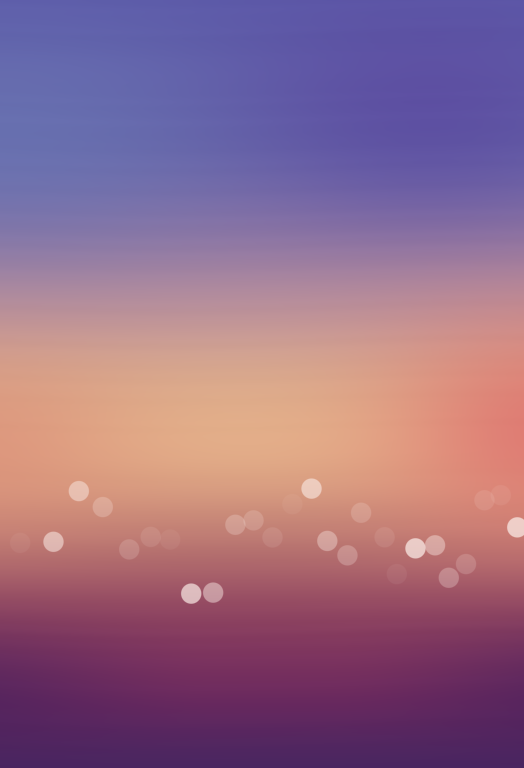
A WebGL 2 fragment shader for this background:

```glsl
#version 300 es
precision highp float;
// Blurred dusk sky with a loose band of translucent light discs.
// A smooth vertical colour ramp is tinted by wide Gaussian glows,
// then discs are placed by a loop of summed waves with hashed jitter.

uniform vec2 u_resolution;
out vec4 fragColor;

const float TAU = 6.2831853;
const int STOPS = 11;
const int DISCS = 26;

// Evenly spaced sky colours, from the ground up
const vec3 SKY[STOPS] = vec3[STOPS](
    vec3(0.29, 0.15, 0.38), vec3(0.43, 0.17, 0.37), vec3(0.56, 0.27, 0.38),
    vec3(0.74, 0.48, 0.45), vec3(0.88, 0.67, 0.53), vec3(0.86, 0.67, 0.55),
    vec3(0.74, 0.57, 0.60), vec3(0.57, 0.47, 0.64), vec3(0.42, 0.40, 0.66),
    vec3(0.38, 0.37, 0.66), vec3(0.36, 0.35, 0.66));

const vec3 BLUE = vec3(0.41, 0.46, 0.70);
const vec3 VIOLET = vec3(0.36, 0.30, 0.63);
const vec3 CORAL = vec3(0.87, 0.46, 0.44);
const vec3 PEACH = vec3(0.85, 0.53, 0.46);
const vec3 PLUM = vec3(0.28, 0.13, 0.37);
const vec3 LIGHT = vec3(0.98, 0.92, 0.90);

float hash(float n) {
    return fract(sin(n * 127.1) * 43758.5453);
}

float noise(float x) {
    float cell = floor(x);
    return mix(hash(cell), hash(cell + 1.0), smoothstep(0.0, 1.0, x - cell));
}

vec3 skyStop(int i) {
    return SKY[clamp(i, 0, STOPS - 1)];
}

// Catmull-Rom curve through the sky colours
vec3 skyRamp(float height) {
    float x = clamp(height, 0.0, 0.9999) * float(STOPS - 1);
    int i = int(x);
    float t = fract(x);
    vec3 a = skyStop(i - 1), b = skyStop(i), c = skyStop(i + 1), d = skyStop(i + 2);
    return b + 0.5 * t * (c - a + t * (2.0 * a - 5.0 * b + 4.0 * c - d
        + t * (3.0 * (b - c) + d - a)));
}

float glow(vec2 uv, vec2 centre, vec2 size) {
    vec2 q = (uv - centre) / size;
    return exp(-dot(q, q));
}

float disc(vec2 p, vec2 centre, float radius, float blur) {
    return 1.0 - smoothstep(radius - blur, radius + blur, length(p - centre));
}

vec3 background(vec2 uv) {
    vec3 col = skyRamp(uv.y);
    col = mix(col, BLUE, 0.70 * glow(uv, vec2(0.0, 0.82), vec2(0.45, 0.16)));
    col = mix(col, VIOLET, 0.85 * glow(uv, vec2(0.82, 0.87), vec2(0.35, 0.15)));
    col = mix(col, CORAL, 0.90 * glow(uv, vec2(1.05, 0.44), vec2(0.30, 0.14)));
    col = mix(col, PEACH, 0.60 * glow(uv, vec2(-0.05, 0.42), vec2(0.30, 0.12)));

    // Darker lower corners
    float side = smoothstep(0.1, 0.65, abs(uv.x - 0.52));
    col = mix(col, PLUM, 0.6 * side * glow(uv, vec2(uv.x, 0.09), vec2(1.0, 0.09)));

    // Faint horizontal streaks
    return col + 0.008 * (noise(uv.y * 110.0 + 0.6 * sin(uv.x * 5.0)) - 0.5);
}

// Position of a disc: even steps across, three waves for its height
vec2 discCentre(float i) {
    float x = pow((i + 0.5) / float(DISCS), 0.8);
    float y = 0.30 - 0.036 * cos(TAU * (i - 0.5) / 3.5)
        - 0.018 * cos(TAU * i / 7.0 - 0.28)
        + 0.036 * cos(TAU * (i - 1.0) / 12.0);
    vec2 jitter = vec2(hash(i + 3.0), hash(i + 41.0)) - 0.5;
    return vec2(x, y) + 0.012 * jitter;
}

// Opacity fades over each group of six discs
float discOpacity(float i) {
    float fade = 1.0 - fract((i - 0.999) / 6.0);
    return (0.06 + 0.58 * pow(fade, 2.5)) * mix(0.85, 1.2, hash(i + 77.0));
}

void main() {
    vec2 uv = gl_FragCoord.xy / u_resolution;
    float aspect = u_resolution.x / u_resolution.y;
    vec2 scale = vec2(aspect, 1.0);
    float blur = max(0.0010, 0.75 / u_resolution.y);

    vec3 col = background(uv);
    for (int k = 0; k < DISCS; k++) {
        float i = float(k);
        float cover = disc(uv * scale, discCentre(i) * scale, 0.0132, blur);
        col = mix(col, LIGHT, cover * discOpacity(i));
    }
    fragColor = vec4(col, 1.0);
}
```
